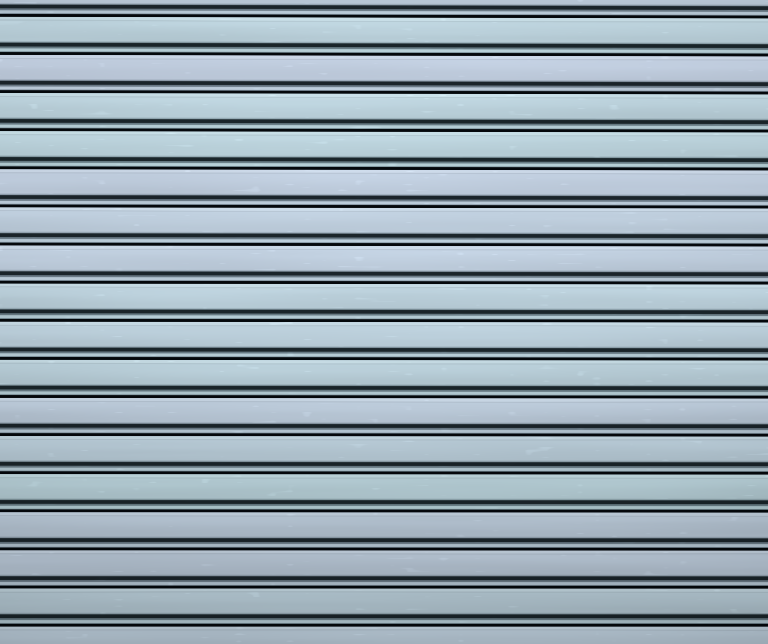
This texture is drawn by a Shadertoy shader. Its source:

```glsl
// Closed metal roller shutter: wide pale slats joined by narrow rounded beads.
// One slat profile repeats down the canvas; each slat gets its own faint tint,
// brushed streaks and scuffs, under a soft overall falloff of light.

#define SLAT_COUNT 16.92     // slats over the canvas height
#define FIRST_GAP 0.0252     // depth of the first black gap below the top
#define TILT 0.045           // sag of the upper slats to the right, in slats
#define GAP_HALF 0.036       // half width of the black gap
#define SHADOW_TOP 0.715     // dark groove between slat and bead
#define SHADOW_END 0.815
#define TINT_AMOUNT 0.022
#define STREAK_AMOUNT 0.035

const vec3 PANEL = vec3(0.725, 0.797, 0.846);
const vec3 GLEAM = vec3(0.79, 0.86, 0.90);
const vec3 BEAD_SHADE = vec3(0.40, 0.47, 0.51);
const vec3 BEAD_LIGHT = vec3(0.70, 0.78, 0.82);
const vec3 GROOVE = vec3(0.10, 0.14, 0.16);
const vec3 GAP = vec3(0.015, 0.03, 0.045);

float hash(vec2 p) {
    vec3 q = fract(vec3(p.xyx) * 0.1031);
    q += dot(q, q.yzx + 33.33);
    return fract((q.x + q.y) * q.z);
}

float noise(vec2 p) {
    vec2 i = floor(p), f = fract(p);
    f = f * f * (3.0 - 2.0 * f);
    return mix(mix(hash(i), hash(i + vec2(1, 0)), f.x),
               mix(hash(i + vec2(0, 1)), hash(i + vec2(1, 1)), f.x), f.y);
}

// Smooth step whose ramp is never narrower than one pixel
float edge(float at, float soft, float t, float pixel) {
    float w = 0.5 * max(soft, pixel);
    return smoothstep(at - w, at + w, t);
}

float band(float a, float b, float soft, float t, float pixel) {
    return edge(a, soft, t, pixel) - edge(b, soft, t, pixel);
}

// Cross section of a slat: t runs from one black gap (0) to the next (1)
vec3 slatProfile(float t, float x, float row, float pixel) {
    vec3 color = PANEL * (1.015 - 0.05 * smoothstep(0.15, 0.65, t));

    // Folded upper lip with a faint crease below it
    float crease = 0.115 + 0.02 * (noise(vec2(x * 3.0, row * 7.0)) - 0.5);
    color = mix(color, GLEAM, 0.65 * band(0.045, crease, 0.03, t, pixel));
    color *= 1.0 - 0.06 * band(crease, crease + 0.03, 0.02, t, pixel);

    // Lower edge curving away into the groove
    color = mix(color, BEAD_SHADE, 0.75 * edge(0.69, 0.08, t, pixel));
    color = mix(color, GROOVE, edge(SHADOW_TOP, 0.04, t, pixel));

    // Rounded bead with a lit crown
    color = mix(color, BEAD_SHADE, edge(SHADOW_END, 0.035, t, pixel));
    color = mix(color, BEAD_LIGHT, band(0.865, 0.945, 0.04, t, pixel));

    // Black gap, shared by both ends of the profile
    float gapDistance = min(t, 1.0 - t);
    return mix(GAP, color, edge(GAP_HALF, 0.02, gapDistance, pixel));
}

void mainImage(out vec4 fragColor, in vec2 fragCoord) {
    vec2 uv = fragCoord / iResolution.xy;
    float pixel = SLAT_COUNT / iResolution.y;

    float depth = (1.0 - uv.y - FIRST_GAP) * SLAT_COUNT;
    depth -= TILT * (uv.x - 0.5) * uv.y;
    float row = floor(depth);
    float t = fract(depth);
    vec3 color = slatProfile(t, uv.x, row, pixel);

    // Green or violet tint that differs from slat to slat
    float tint = hash(vec2(row + 20.0, 3.0)) - 0.5;
    color *= 1.0 + TINT_AMOUNT * tint * vec3(-1.6, 1.2, -0.8);

    // Long brushed streaks and broad cloudy patches
    float streak = noise(vec2(uv.x * 5.0, depth * 9.0)) - 0.5;
    float cloud = noise(vec2(uv.x * 4.0 + row * 5.3, depth * 1.5)) - 0.5;
    color *= 1.0 + STREAK_AMOUNT * (0.5 * streak + cloud);

    // Sparse pale scuffs
    float scuff = noise(vec2(uv.x * 45.0, depth * 12.0) + 40.0);
    color += 0.05 * smoothstep(0.88, 1.0, scuff) * color;

    // Light fades toward the bottom and the corners
    vec2 fromCenter = uv - vec2(0.5, 0.62);
    color *= 1.035 - 0.09 * (1.0 - smoothstep(0.0, 0.65, uv.y))
           - 0.14 * dot(fromCenter, fromCenter);

    fragColor = vec4(clamp(color, 0.0, 1.0), 1.0);
}
```
